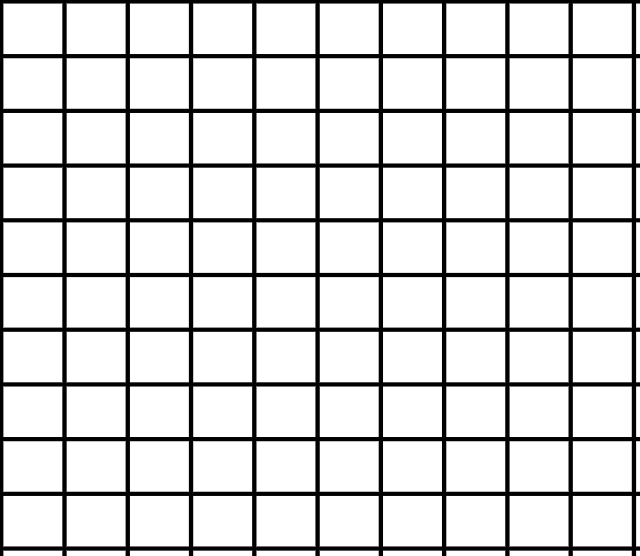
Give the GLSL for this pattern, as a Shadertoy shader.

```glsl
// Distance to the nearest of a set of evenly spaced parallel lines
vec2 distanceToLines(vec2 p, vec2 spacing) {
    return abs(mod(p + 0.5 * spacing, spacing) - 0.5 * spacing);
}

void mainImage(out vec4 fragColor, in vec2 fragCoord) {
    // Height-based units, measured from the upper left corner
    float pixel = 1.0 / iResolution.y;
    vec2 p = vec2(fragCoord.x, iResolution.y - fragCoord.y) * pixel;

    // Upright and level lines, slightly wider than tall cells
    vec2 gap = distanceToLines(p - vec2(0.0022, 0.0026), vec2(0.1138, 0.0984));

    // Box-filtered line coverage
    vec2 lines = clamp((vec2(0.0039, 0.0038) - gap) / pixel + 0.5, 0.0, 1.0);
    float ink = max(lines.x, lines.y);

    fragColor = vec4(mix(vec3(1.0), vec3(0.005), ink), 1.0);
}
```
